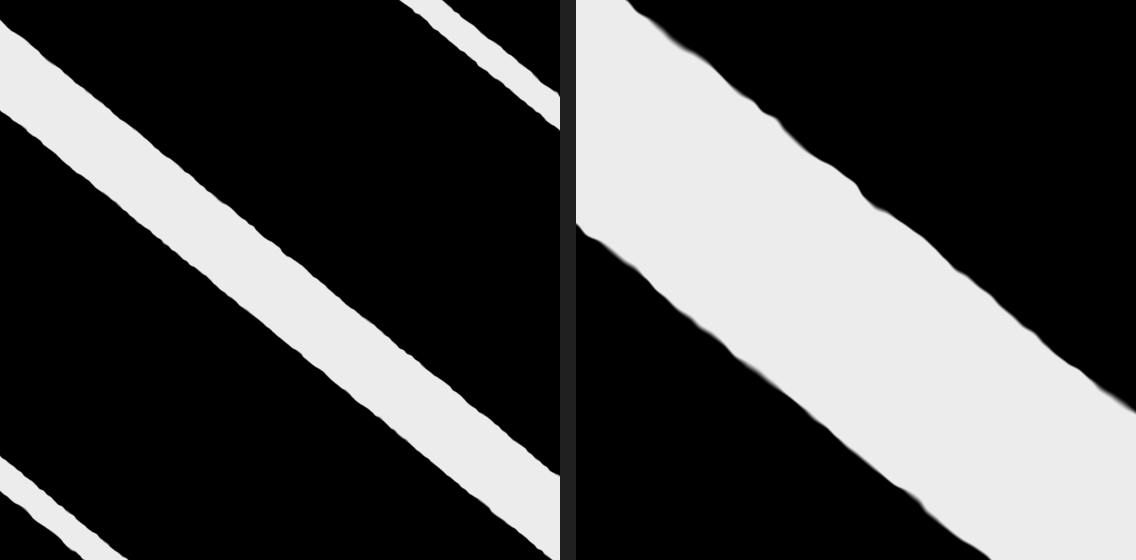
Left, the full canvas; right, a detail of the centre.
Give the GLSL for this pattern, as a three.js fragment shader.

```glsl
varying vec2 vUv;

const float SLOPE_ANGLE = 0.6844;   // stripes fall to the right, radians
const float SPACING = 0.565;        // between neighbouring stripe centres
const float WIDE_CENTRE = 0.685;    // distance of a wide stripe from the origin
const float WIDE_WIDTH = 0.1226;
const float THIN_WIDTH = 0.0474;
const float BUMP_FREQ = 38.0;       // edge bumps per unit of length
const float BUMP_SIZE = 0.0030;
const float NICK_FREQ = 115.0;
const float NICK_SIZE = 0.0022;
const float CRISP_EDGE = 0.0008;
const float FRAYED_EDGE = 0.0030;
const vec3 GROUND = vec3(0.0);
const vec3 STRIPE = vec3(0.925);

float hash(vec2 p) {
  vec3 q = fract(vec3(p.xyx) * 0.1031);
  q += dot(q, q.yzx + 33.33);
  return fract((q.x + q.y) * q.z);
}

// Smooth noise along a line, with a separate sequence for each seed
float lineNoise(float x, float seed) {
  float cell = floor(x);
  float t = smoothstep(0.0, 1.0, x - cell);
  return mix(hash(vec2(cell, seed)), hash(vec2(cell + 1.0, seed)), t);
}

void main() {
  vec2 across = vec2(sin(SLOPE_ANGLE), cos(SLOPE_ANGLE));
  float along = dot(vUv, vec2(across.y, -across.x)) + 4.0;
  float offset = dot(vUv, across) - WIDE_CENTRE;

  // Wide and thin stripes alternate
  float index = floor(offset / SPACING + 0.5);
  float local = offset - index * SPACING;
  float width = mix(WIDE_WIDTH, THIN_WIDTH, mod(index, 2.0));

  // Each edge is worn on its own
  float seed = index * 7.0 + step(0.0, local) * 3.0 + 50.0;
  float wear = BUMP_SIZE * (lineNoise(along * BUMP_FREQ, seed) - 0.5)
             + NICK_SIZE * (lineNoise(along * NICK_FREQ, seed + 1.0) - 0.5);
  float fray = lineNoise(along * BUMP_FREQ * 1.7, seed + 2.0);
  float soft = mix(CRISP_EDGE, FRAYED_EDGE, fray * fray);
  soft = max(soft, 0.7 * fwidth(offset));

  float edge = abs(local) - 0.5 * width + wear;
  float cover = 1.0 - smoothstep(-soft, soft, edge);
  gl_FragColor = vec4(mix(GROUND, STRIPE, cover), 1.0);
}
```
